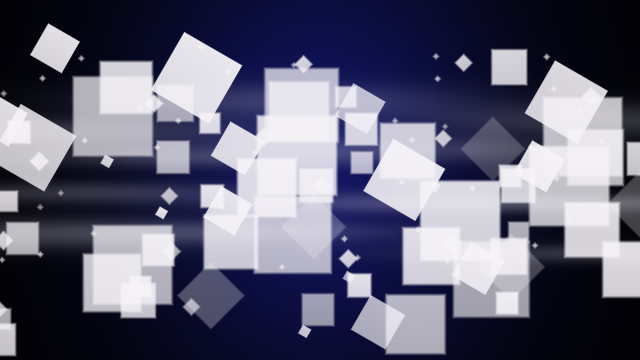
Write a Shadertoy shader that draws this background.

```glsl
const float PI = 3.14159;
const vec3 PAPER = vec3(0.965, 0.955, 0.972);

float hash(vec2 p) {
    return fract(sin(dot(p, vec2(127.1, 311.7))) * 43758.5);
}

vec2 rotate(vec2 v, float angle) {
    float c = cos(angle), s = sin(angle);
    return mat2(c, -s, s, c) * v;
}

float boxDistance(vec2 p, float halfSide) {
    vec2 d = abs(p) - halfSide;
    return length(max(d, 0.0)) + min(max(d.x, d.y), 0.0);
}

// Evenly spread but irregular position, with heights kept inside a band
vec2 scatter(float index, float seed, vec2 band, float aspect) {
    vec2 start = vec2(hash(vec2(seed, 1.7)), hash(vec2(seed, 5.3)));
    vec2 jitter = vec2(hash(vec2(index, seed)), hash(vec2(index, seed + 0.5)));
    vec2 cell = fract(start + index * vec2(0.7549, 0.5698) + 0.13 * jitter);
    return vec2(mix(-0.02, aspect + 0.02, cell.x), mix(band.x, band.y, cell.y));
}

// Navy glow fading to black at the sides
vec3 backdrop(vec2 p, float aspect) {
    vec2 d = (p - vec2(0.5 * aspect, 0.56)) / vec2(0.52, 0.66);
    return mix(vec3(0.006, 0.006, 0.014), vec3(0.065, 0.078, 0.37), exp(-dot(d, d)));
}

// Wide soft bars of pale light
vec3 addStreaks(vec3 color, vec2 p, int count, float seed, vec2 band, float aspect) {
    for (int i = 0; i < count; i++) {
        float index = float(i);
        float thickness = mix(0.02, 0.05, hash(vec2(index, seed + 2.0)));
        vec2 d = (p - scatter(index, seed, band, aspect)) / vec2(0.5, thickness);
        color = mix(color, vec3(0.78, 0.78, 0.84), 0.24 * exp(-dot(d, d)));
    }
    return color;
}

// Translucent squares sharing a size, a tilt and an edge softness
vec3 addSquares(vec3 color, vec2 p, int count, float seed, float side, float angle,
                float opacity, float softness, vec2 band, float aspect) {
    float edge = max(softness, 0.75 / iResolution.y);
    for (int i = 0; i < count; i++) {
        float index = float(i);
        float halfSide = 0.5 * side * mix(0.92, 1.06, hash(vec2(index, seed + 3.0)));
        vec2 local = rotate(p - scatter(index, seed, band, aspect), angle);
        float cover = 1.0 - smoothstep(-edge, edge, boxDistance(local, halfSide));
        float fade = hash(vec2(index, seed + 4.0));
        float shade = 0.97 + 0.03 * clamp(local.y / halfSide, -1.0, 1.0);
        color = mix(color, PAPER, cover * opacity * shade * (1.0 - 0.28 * fade * fade));
    }
    return color;
}

void mainImage(out vec4 fragColor, in vec2 fragCoord) {
    vec2 p = fragCoord / iResolution.y;
    float aspect = iResolution.x / iResolution.y;
    float diamond = 0.25 * PI;
    float tilt = -PI / 6.0;

    vec3 color = backdrop(p, aspect);
    color = addStreaks(color, p, 11, 2.0, vec2(0.2, 0.72), aspect);

    // Faint large diamonds
    color = addSquares(color, p, 5, 11.0, 0.135, diamond, 0.32, 0.004, vec2(0.15, 0.6), aspect);

    // Upright squares, large to small
    color = addSquares(color, p, 9, 21.0, 0.222, 0.0, 0.9, 0.006, vec2(0.15, 0.74), aspect);
    color = addSquares(color, p, 11, 32.0, 0.158, 0.0, 0.9, 0.006, vec2(0.05, 0.76), aspect);
    color = addSquares(color, p, 13, 43.0, 0.096, 0.0, 0.88, 0.005, vec2(0.05, 0.82), aspect);
    color = addSquares(color, p, 12, 54.0, 0.062, 0.0, 0.92, 0.005, vec2(0.08, 0.76), aspect);

    // Small diamonds and dots
    color = addSquares(color, p, 38, 65.0, 0.0115, diamond, 0.75, 0.004, vec2(0.25, 0.9), aspect);
    color = addSquares(color, p, 15, 76.0, 0.036, diamond, 0.9, 0.004, vec2(0.1, 0.88), aspect);

    // Crisp tilted squares in front
    color = addSquares(color, p, 4, 87.0, 0.178, tilt, 0.95, 0.001, vec2(0.28, 0.8), aspect);
    color = addSquares(color, p, 8, 98.0, 0.108, tilt, 0.92, 0.001, vec2(0.03, 0.9), aspect);
    color = addSquares(color, p, 6, 109.0, 0.027, tilt, 0.92, 0.001, vec2(0.04, 0.6), aspect);

    fragColor = vec4(color, 1.0);
}
```
